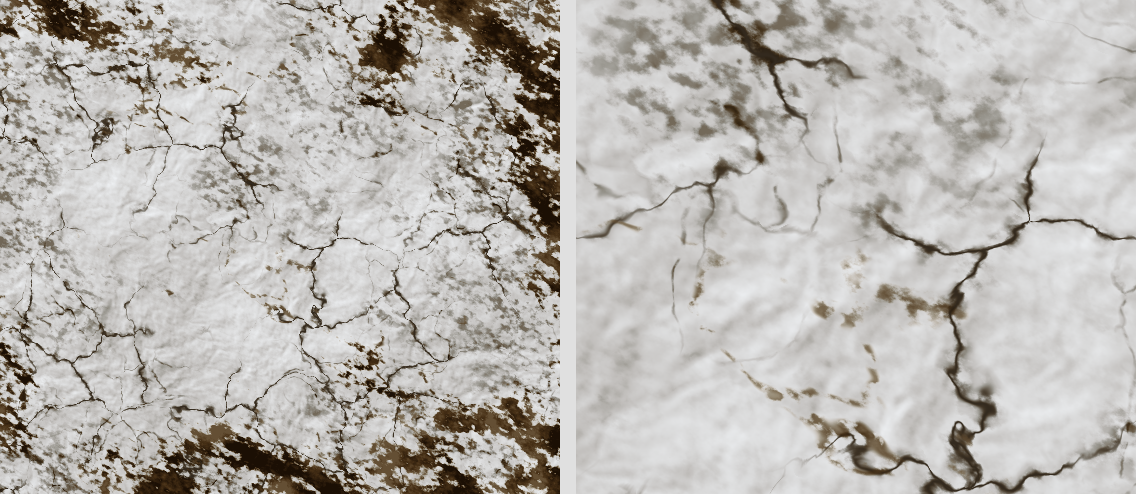
Left: the whole. Right: its middle third, enlarged.
Reproduce this texture procedurally as a WebGL 2 fragment shader.

```glsl
#version 300 es
precision highp float;
uniform vec2 u_resolution;
out vec4 fragColor;

float hash(vec2 p) {
    return fract(sin(dot(p, vec2(127.1, 311.7))) * 43758.5453);
}

vec2 hash2(vec2 p) {
    return vec2(hash(p), hash(p + 57.3));
}

float noise(vec2 p) {
    vec2 i = floor(p), f = fract(p);
    f = f * f * (3.0 - 2.0 * f);
    return mix(mix(hash(i), hash(i + vec2(1, 0)), f.x),
               mix(hash(i + vec2(0, 1)), hash(i + vec2(1, 1)), f.x), f.y);
}

float fbm(vec2 p) {
    float sum = 0.0, amp = 0.5;
    for (int i = 0; i < 5; i++) {
        sum += amp * noise(p);
        p = mat2(1.6, 1.2, -1.2, 1.6) * p + 3.7;
        amp *= 0.5;
    }
    return sum / 0.97;
}

vec2 warp(vec2 p, float scale, float amount) {
    return p + amount * (vec2(fbm(p * scale), fbm(p * scale + 31.0)) - 0.5);
}

// Distance to the nearest border between cells
float cellBorder(vec2 p) {
    vec2 cell = floor(p), nearest = vec2(8.0), second = vec2(8.0);
    for (int y = -1; y <= 1; y++) {
        for (int x = -1; x <= 1; x++) {
            vec2 c = cell + vec2(x, y);
            vec2 d = c + 0.1 + 0.8 * hash2(c) - p;
            if (dot(d, d) < dot(nearest, nearest)) {
                second = nearest;
                nearest = d;
            } else if (dot(d, d) < dot(second, second)) {
                second = d;
            }
        }
    }
    return dot(0.5 * (nearest + second), normalize(second - nearest));
}

float height(vec2 p) {
    vec2 q = warp(p, 6.0, 0.12);
    return fbm(q * 7.0) + 0.7 * abs(fbm(q * 11.0 + 12.0) - 0.5) + 0.12 * fbm(p * 45.0);
}

// Tone 0 is bare dark ground, 5 is snow, above 5 are highlights
vec3 palette(float tone) {
    vec3 ramp[6] = vec3[6](vec3(0.10, 0.06, 0.02), vec3(0.27, 0.20, 0.11),
                           vec3(0.45, 0.41, 0.35), vec3(0.60, 0.59, 0.56),
                           vec3(0.76, 0.75, 0.74), vec3(0.85));
    tone = clamp(tone, 0.0, 6.0);
    int i = int(min(tone, 4.0));
    return mix(ramp[i], ramp[i + 1], tone - float(i));
}

void main() {
    vec2 p = gl_FragCoord.xy / u_resolution.y;
    vec2 m = abs(2.0 * gl_FragCoord.xy / u_resolution - 1.0);
    float rim = smoothstep(0.5, 1.05, max(m.x, m.y));
    vec2 along = mat2(0.88, 0.47, -0.47, 0.88) * p;
    float streaks = fbm(warp(along, 5.0, 0.1) * vec2(18.0, 50.0));
    float grain = fbm(along * vec2(95.0, 140.0) + 9.0);

    // Snow relief lit from the upper left, with soft highlights
    vec2 light = 0.003 * vec2(-0.6, 0.8);
    float slope = height(p - light) - height(p + light);
    float tone = 4.85 + 13.0 * slope + 1.2 * (grain - 0.5) + 1.6 * (fbm(p * 3.5 + 90.0) - 0.5);
    tone = min(tone, mix(tone, 5.0, 0.35));

    // Grey weathered areas
    float weathered = smoothstep(0.36, 0.64, fbm(p * 5.0 + 21.0) + 0.16 * rim);
    float speckle = smoothstep(0.42, 0.68, 0.6 * grain + 0.4 * streaks);
    tone -= 2.9 * weathered * speckle;
    tone = max(tone, 2.0);

    // Broken cracks at two scales
    vec2 q = warp(warp(p, 7.0, 0.16), 34.0, 0.026);
    float coarse = cellBorder(q * 6.0 + 2.0) / 6.0;
    float fine = cellBorder(q * 11.0 + 40.0) / 11.0;
    float strength = smoothstep(0.38, 0.66, fbm(p * 8.0 + 5.0));
    float width = 0.0035 * strength * smoothstep(0.2, 0.7, grain);
    float crack = strength * (1.0 - smoothstep(0.0, width + 0.0015, coarse));
    float hairline = smoothstep(0.42, 0.65, fbm(p * 8.0 + 70.0))
                   * (1.0 - smoothstep(0.0, 0.0035, fine));
    float halo = strength * (1.0 - smoothstep(0.0, 0.014, coarse));
    tone -= 2.2 * halo * smoothstep(0.35, 0.7, grain);
    tone -= 2.4 * hairline * smoothstep(0.25, 0.6, grain);
    tone = mix(tone, 0.7, crack);

    // Bare ground, gathered towards the rim with feathered edges
    float bare = fbm(warp(along, 6.0, 0.12) * vec2(3.6, 6.5) + 14.0) + 0.26 * rim
               + 0.4 * (streaks - 0.5) + 0.35 * (grain - 0.5);
    float ground = smoothstep(0.79, 0.91, bare);
    float vein = 1.0 - smoothstep(0.002, 0.022, abs(fbm(along * vec2(5.0, 9.0) + 50.0) - 0.5));
    vein *= smoothstep(0.52, 0.7, bare) * smoothstep(0.4, 0.62, grain);
    float soil = max(ground, 0.75 * vein);
    float soilTone = 5.0 * (fbm(p * 14.0 + 3.0) - 0.42) + 2.2 * (grain - 0.5);
    tone = mix(tone, clamp(soilTone, 0.0, 1.6), soil);

    vec3 color = palette(tone);
    color = mix(color, vec3(dot(color, vec3(0.3, 0.6, 0.1))), 0.4 * crack * (1.0 - soil));
    color *= mix(vec3(1.0), vec3(1.04, 0.95, 0.8), soil);
    fragColor = vec4(color, 1.0);
}
```
